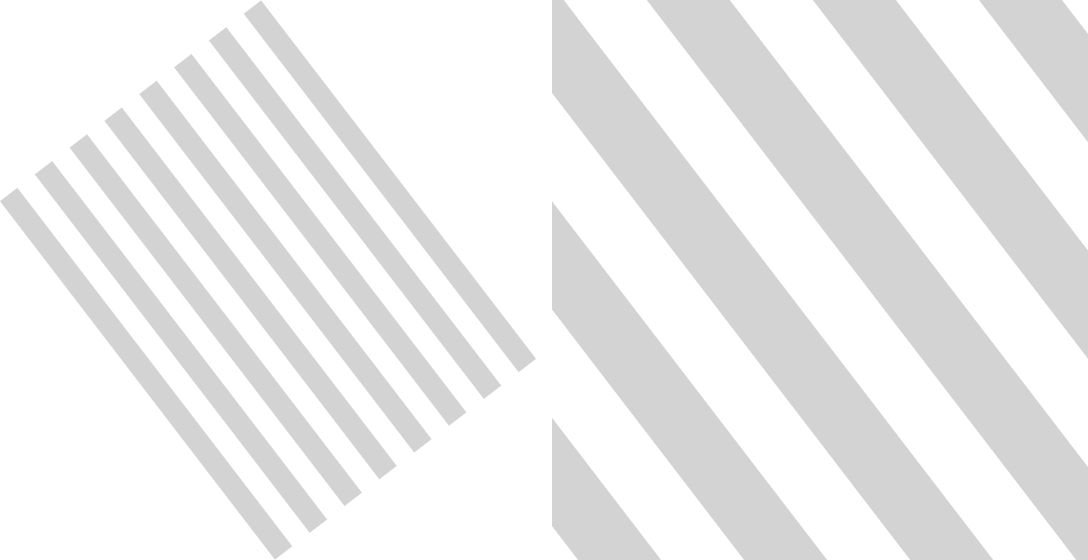
Left: the whole. Right: its middle third, enlarged.
A Shadertoy shader for this pattern:

```glsl
// A tilted block of eight flat grey bars on a white ground, evenly spaced.
// The bar index comes from clamped repetition across the tilt, and each bar is
// a box distance function; the block stays inside the tile, so it wraps cleanly.

#define BAR_COUNT   8.0
#define PITCH       0.0785   // bar spacing, in tile heights
#define BAR_FILL    0.5      // bar width as a share of the pitch
#define HALF_LENGTH 0.4035   // half of a bar's length, in tile heights
#define TILT        0.6549   // angle of the bars' normal, in radians
#define TILE_ASPECT 0.9583   // tile width over tile height
#define BAR_COLOR   vec3(0.827)
#define GROUND      vec3(1.0)

float boxDistance(vec2 p, vec2 halfSize) {
    vec2 d = abs(p) - halfSize;
    return length(max(d, 0.0)) + min(max(d.x, d.y), 0.0);
}

// Signed distance to the nearest bar; x runs across the bars, y along them.
float barsDistance(vec2 p) {
    float halfCount = 0.5 * BAR_COUNT;
    float index = clamp(floor(p.x / PITCH + halfCount), 0.0, BAR_COUNT - 1.0);
    float center = (index + 0.5 - halfCount) * PITCH;
    return boxDistance(vec2(p.x - center, p.y),
                       vec2(0.5 * BAR_FILL * PITCH, HALF_LENGTH));
}

void mainImage(out vec4 fragColor, in vec2 fragCoord) {
    // Centred tile coordinates, one unit high.
    vec2 tile = fract(fragCoord / iResolution.xy) - 0.5;
    vec2 p = tile * vec2(TILE_ASPECT, 1.0);

    // Rotate into the frame of the bars.
    vec2 normal = vec2(cos(TILT), sin(TILT));
    vec2 along = vec2(-normal.y, normal.x);
    float d = barsDistance(vec2(dot(p, normal), dot(p, along)));

    // Blend over one pixel at the edges.
    float pixel = 1.0 / iResolution.y;
    float coverage = clamp(0.5 - d / pixel, 0.0, 1.0);
    fragColor = vec4(mix(GROUND, BAR_COLOR, coverage), 1.0);
}
```
